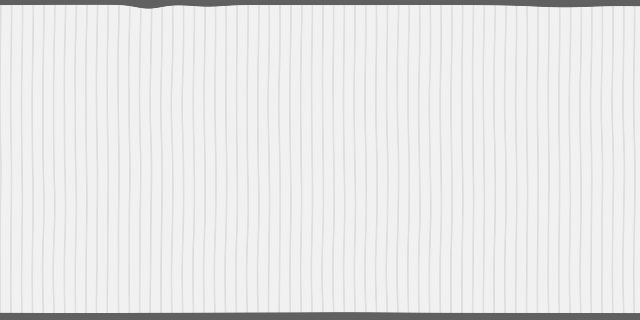
A WebGL 2 fragment shader for this pattern:

```glsl
#version 300 es
precision highp float;
// Pale paper with fine, slightly wavering vertical grey lines between dark, uneven borders.

#define LINE_COUNT 59.55     // repeats across the canvas; one row down
#define LINE_OFFSET 0.025    // position of the first line, in repeats
#define LINE_WIDTH 0.16      // in repeats
#define SHARED_SWAY 0.045    // sway common to all lines, in repeats
#define OWN_SWAY 0.09        // sway of each single line, in repeats
#define TOP_BORDER 0.0155    // in canvas heights
#define BOTTOM_BORDER 0.0225
#define PAPER_COLOR vec3(0.945)
#define LINE_COLOR vec3(0.872)
#define BORDER_COLOR vec3(0.380, 0.378, 0.376)

uniform vec2 u_resolution;
out vec4 fragColor;

const float TAU = 6.2831853;

float hash(vec2 p) {
    vec3 q = fract(vec3(p.xyx) * 0.1031);
    q += dot(q, q.yzx + 33.33);
    return fract((q.x + q.y) * q.z);
}

float valueNoise(vec2 p) {
    vec2 cell = floor(p);
    vec2 f = fract(p);
    f = f * f * (3.0 - 2.0 * f);
    float low = mix(hash(cell), hash(cell + vec2(1.0, 0.0)), f.x);
    float high = mix(hash(cell + vec2(0.0, 1.0)), hash(cell + vec2(1.0)), f.x);
    return mix(low, high, f.y);
}

float bump(float x, float center, float width) {
    float d = (x - center) / width;
    return exp(-d * d);
}

// Coverage of the nearest vertical line
float lineMask(vec2 uv, float pixel) {
    float x = uv.x * LINE_COUNT - LINE_OFFSET;
    float id = round(x);
    float sway = SHARED_SWAY * cos(TAU * (uv.y - 0.41) / 0.56);
    sway += OWN_SWAY * (valueNoise(vec2(id * 0.43 + 7.0, uv.y * 6.0)) - 0.5);
    float dist = abs(x - id - sway);
    float softness = max(0.5 * pixel * LINE_COUNT, 0.03);
    float halfWidth = 0.5 * LINE_WIDTH;
    float strength = 0.9 + 0.2 * valueNoise(vec2(id * 1.7 + 31.0, uv.y * 9.0));
    return strength * (1.0 - smoothstep(halfWidth - softness, halfWidth + softness, dist));
}

// Coverage of the dark strips above and below the paper
float borderMask(vec2 uv, float pixel) {
    float top = TOP_BORDER
        + 0.0120 * bump(uv.x, 0.232, 0.028)
        + 0.0055 * bump(uv.x, 0.325, 0.035)
        + 0.0075 * bump(uv.x, 0.880, 0.065)
        + 0.0050 * bump(uv.x, 1.020, 0.080)
        + 0.0020 * (valueNoise(vec2(uv.x * 9.0, 3.0)) - 0.5);
    float bottom = BOTTOM_BORDER
        + 0.0020 * bump(uv.x, 0.540, 0.120)
        + 0.0020 * (valueNoise(vec2(uv.x * 8.0, 11.0)) - 0.5);
    float inside = min(1.0 - top - uv.y, uv.y - bottom);
    return 1.0 - smoothstep(-0.5 * pixel, 0.5 * pixel, inside);
}

void main() {
    vec2 uv = gl_FragCoord.xy / u_resolution;
    vec2 pixel = 1.0 / u_resolution;

    // Faint mottling of the paper
    float mottle = valueNoise(uv * vec2(60.0, 30.0)) - 0.5;
    vec3 color = PAPER_COLOR + 0.004 * mottle;

    color = mix(color, LINE_COLOR, lineMask(uv, pixel.x));
    color = mix(color, BORDER_COLOR, borderMask(uv, pixel.y));
    fragColor = vec4(color, 1.0);
}
```
